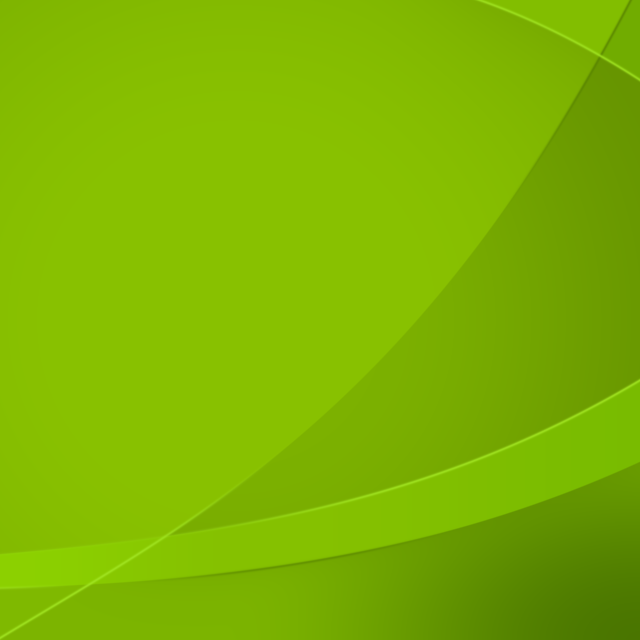
Give the GLSL for this background, as a three.js fragment shader.

```glsl
varying vec2 vUv;

const vec3 FIELD_CENTRE = vec3(0.535, 0.757, 0.0);
const vec3 FIELD_EDGE   = vec3(0.470, 0.675, 0.0);
const vec3 SHADE_NEAR   = vec3(0.485, 0.693, 0.0);
const vec3 SHADE_FAR    = vec3(0.400, 0.580, 0.0);
const vec3 BAND_LEFT    = vec3(0.540, 0.805, 0.0);
const vec3 BAND_MIDDLE  = vec3(0.520, 0.755, 0.0);
const vec3 BAND_RIGHT   = vec3(0.475, 0.735, 0.0);
const vec3 FLOOR_LIGHT  = vec3(0.485, 0.705, 0.0);
const vec3 FLOOR_DARK   = vec3(0.290, 0.460, 0.0);
const vec3 CORNER_LIGHT = vec3(0.510, 0.745, 0.0);
const vec3 CORNER_DARK  = vec3(0.445, 0.675, 0.0);
const vec3 HIGHLIGHT    = vec3(0.630, 0.895, 0.130);
const vec3 CREASE       = vec3(0.340, 0.510, 0.0);

// Cubic coefficients, constant term first
const vec4 DIAGONAL    = vec4(0.003, 0.6034, -0.0877, 0.509);
const vec4 BAND_TOP    = vec4(0.134, 0.088, 0.0438, 0.14);
const vec4 BAND_BOTTOM = vec4(0.081, 0.0291, 0.0753, 0.093);
const vec4 CORNER_ARC  = vec4(1.0, -0.35, -0.59, 0.0);
const float CORNER_START = 0.749;

const vec2 GLOW_CENTRE = vec2(0.37, 0.5);
const float EDGE_SOFTNESS = 0.0015;
const float LINE_WIDTH = 0.0022;

// Approximate signed distance, positive above the curve
float curveDistance(vec2 p, vec4 c) {
  float height = c.x + p.x * (c.y + p.x * (c.z + p.x * c.w));
  float slope = c.y + p.x * (2.0 * c.z + 3.0 * p.x * c.w);
  return (p.y - height) / sqrt(1.0 + slope * slope);
}

float above(float d) {
  return smoothstep(-EDGE_SOFTNESS, EDGE_SOFTNESS, d);
}

float line(float d, float width) {
  return exp(-d * d / (width * width));
}

void main() {
  vec2 p = vUv;
  float diagonal = curveDistance(p, DIAGONAL);
  float bandTop = curveDistance(p, BAND_TOP);
  float bandBottom = curveDistance(p, BAND_BOTTOM);
  float corner = curveDistance(p - vec2(CORNER_START, 0.0), CORNER_ARC);
  float leftSide = above(diagonal);
  float radius = length(p - GLOW_CENTRE);

  // Glowing field and the shaded sheet right of the diagonal
  vec3 field = mix(FIELD_CENTRE, FIELD_EDGE, smoothstep(0.25, 0.9, radius));
  float cornerShadow = exp(min(corner, 0.0) / 0.06) * smoothstep(0.55, 0.8, p.x);
  field *= 1.0 - 0.04 * cornerShadow;
  vec3 shade = mix(SHADE_NEAR, SHADE_FAR, smoothstep(0.2, 0.78, radius));
  vec3 color = mix(shade, field, leftSide);

  // Upper right corner
  vec3 cornerColor = mix(CORNER_DARK, CORNER_LIGHT, leftSide);
  color = mix(color, cornerColor, above(corner) * step(0.7, p.x));

  // Curved band
  vec3 band = mix(BAND_LEFT, BAND_MIDDLE, smoothstep(0.0, 0.4, p.x));
  band = mix(band, BAND_RIGHT, smoothstep(0.5, 1.0, p.x));
  band *= 1.0 + 0.015 * leftSide;
  color = mix(band, color, above(bandTop));

  // Floor below the band, darkening toward the lower right
  float floorDepth = 1.0 - smoothstep(0.0, 0.65, length((p - vec2(1.0, 0.0)) * vec2(1.0, 1.5)));
  vec3 ground = mix(FLOOR_LIGHT, FLOOR_DARK, floorDepth);
  ground *= 1.0 - 0.04 * exp(min(bandBottom, 0.0) / 0.025) * smoothstep(0.05, 0.4, p.x);
  ground *= 1.0 + 0.03 * leftSide;
  color = mix(ground, color, above(bandBottom));

  // Dark creases
  float bandCrease = smoothstep(0.18, 0.42, p.x) * (1.0 - smoothstep(0.52, 0.76, p.x));
  color = mix(color, CREASE, 0.55 * bandCrease * line(bandBottom + 0.001, LINE_WIDTH));
  float diagonalCrease = smoothstep(0.76, 0.94, p.x);
  color = mix(color, CREASE, 0.75 * diagonalCrease * line(diagonal, LINE_WIDTH));

  // Bright rims
  float bandRim = mix(0.12, 0.85, smoothstep(0.2, 0.65, p.x));
  color = mix(color, HIGHLIGHT, bandRim * line(bandTop, LINE_WIDTH));
  float diagonalRim = 1.0 - smoothstep(0.2, 0.46, p.x);
  color = mix(color, HIGHLIGHT, 0.85 * diagonalRim * line(diagonal, LINE_WIDTH));
  float leftRim = 1.0 - smoothstep(0.0, 0.13, p.x);
  color = mix(color, HIGHLIGHT, 0.5 * leftRim * line(bandBottom, LINE_WIDTH));
  float cornerRim = step(0.7, p.x) * 0.8;
  color = mix(color, HIGHLIGHT, cornerRim * line(corner, LINE_WIDTH));

  gl_FragColor = vec4(color, 1.0);
}
```
